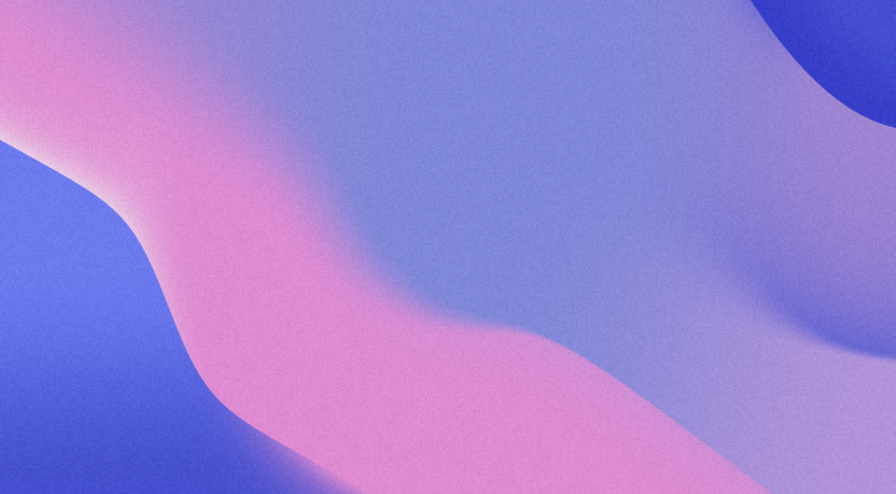
Reproduce this background procedurally as a Shadertoy shader.

```glsl
// Soft flowing ribbons of blue, pink and lilac with a fine film grain.

#define GRAIN_AMOUNT 0.035
#define GRAIN_ROWS   282.0
#define RIBBON_BLUR  0.17
#define RIM_WIDTH    0.045
#define SHADE_DEPTH  0.13

const vec3 PINK       = vec3(0.870, 0.545, 0.825);
const vec3 RIM        = vec3(0.920, 0.830, 0.900);
const vec3 PERIWINKLE = vec3(0.500, 0.530, 0.850);
const vec3 LILAC      = vec3(0.625, 0.525, 0.825);
const vec3 MAUVE      = vec3(0.690, 0.575, 0.850);
const vec3 INDIGO     = vec3(0.385, 0.390, 0.825);
const vec3 SKY_BLUE   = vec3(0.425, 0.480, 0.935);
const vec3 DEEP_BLUE  = vec3(0.270, 0.310, 0.810);
const vec3 NAVY       = vec3(0.215, 0.245, 0.785);

float hash(vec2 p) {
    vec3 q = fract(vec3(p.xyx) * 0.1031);
    q += dot(q, q.yzx + 33.33);
    return fract((q.x + q.y) * q.z);
}

float sigmoid(float t) { return 1.0 / (1.0 + exp(-t)); }

// Heights of the four edges, measured from the bottom of the canvas
float blueEdge(float x) {
    return 0.717 - 0.55 * x - 0.302 * sigmoid((x - 0.342) / 0.0377);
}
float pinkEdge(float x) {
    return 1.118 - 0.75 * x - 0.123 * sigmoid((x - 0.672) / 0.0425)
                            + 0.179 * sigmoid((x - 0.990) / 0.0708);
}
float foldEdge(float x) {
    return 0.557 - 0.295 * sigmoid((x - 1.51) / 0.094);
}
float cornerEdge(float x) {
    float t = 1.863 - x;
    return 0.736 + 2.257 * t * t;
}

// Approximate signed distance to an edge, positive above it
float edgeDistance(float y, float height, float nextHeight, float stepX) {
    return (y - height) / length(vec2(1.0, (nextHeight - height) / stepX));
}

void mainImage(out vec4 fragColor, in vec2 fragCoord) {
    vec2 p = fragCoord / iResolution.y;
    p.x *= 1.8156 * iResolution.y / iResolution.x;
    float x = p.x, y = p.y;
    float pixel = 1.0 / iResolution.y;
    float e = 0.002;

    float dBlue   = edgeDistance(y, blueEdge(x), blueEdge(x + e), e);
    float dPink   = edgeDistance(y, pinkEdge(x), pinkEdge(x + e), e);
    float dFold   = edgeDistance(y, foldEdge(x), foldEdge(x + e), e);
    float dCorner = edgeDistance(y, cornerEdge(x), cornerEdge(x + e), e);

    // Upper veil: lilac at both sides, shaded towards the fold
    float sides = max(0.9 * (1.0 - smoothstep(0.2, 0.85, x)),
                      smoothstep(1.2, 1.75, x));
    vec3 veil = mix(PERIWINKLE, LILAC, sides);
    float shade = exp(-max(dFold, 0.0) / SHADE_DEPTH) * smoothstep(1.25, 1.7, x);
    veil = mix(veil, INDIGO, shade);

    // Lower veil, lighter towards the bottom right
    vec3 lowerVeil = mix(PERIWINKLE, MAUVE, smoothstep(1.0, 1.85, x + 0.3 * (0.4 - y)));
    float foldBlur = mix(0.12, 0.012, smoothstep(1.3, 1.75, x));
    vec3 color = mix(lowerVeil, veil, smoothstep(-foldBlur, foldBlur, dFold));

    // Dark corner with a soft shadow near its top
    float shadow = 0.5 * exp(min(dCorner, 0.0) / 0.035) * (1.0 - smoothstep(1.48, 1.66, x));
    color = mix(color, DEEP_BLUE, shadow);
    vec3 corner = mix(NAVY, DEEP_BLUE, smoothstep(0.0, 0.2, dCorner));
    color = mix(color, corner, smoothstep(-pixel, pixel, dCorner));

    // Pink ribbon: blurred at the left, crisp at the right
    float crisp = smoothstep(0.2, 1.2, x);
    float blur = mix(RIBBON_BLUR, 1.5 * pixel, crisp);
    vec3 ribbon = mix(PINK, MAUVE, 0.4 * crisp * exp(min(dPink, 0.0) / 0.05));
    float rim = exp(-max(dBlue, 0.0) / RIM_WIDTH) * (1.0 - smoothstep(0.22, 0.44, x));
    ribbon = mix(ribbon, RIM, 0.9 * rim);
    color = mix(ribbon, color, smoothstep(-blur, blur, dPink));

    // Blue lower left, melting into the pink along the bottom
    vec3 blue = mix(DEEP_BLUE, SKY_BLUE, smoothstep(-0.02, 0.48, y));
    float melt = smoothstep(0.38, 0.72, x) * exp(min(dBlue, 0.0) / 0.06);
    blue = mix(blue, PINK, melt);
    color = mix(blue, color, smoothstep(-pixel, pixel, dBlue));

    // Film grain
    color += GRAIN_AMOUNT * (hash(floor(p * GRAIN_ROWS)) - 0.5);
    fragColor = vec4(clamp(color, 0.0, 1.0), 1.0);
}
```
